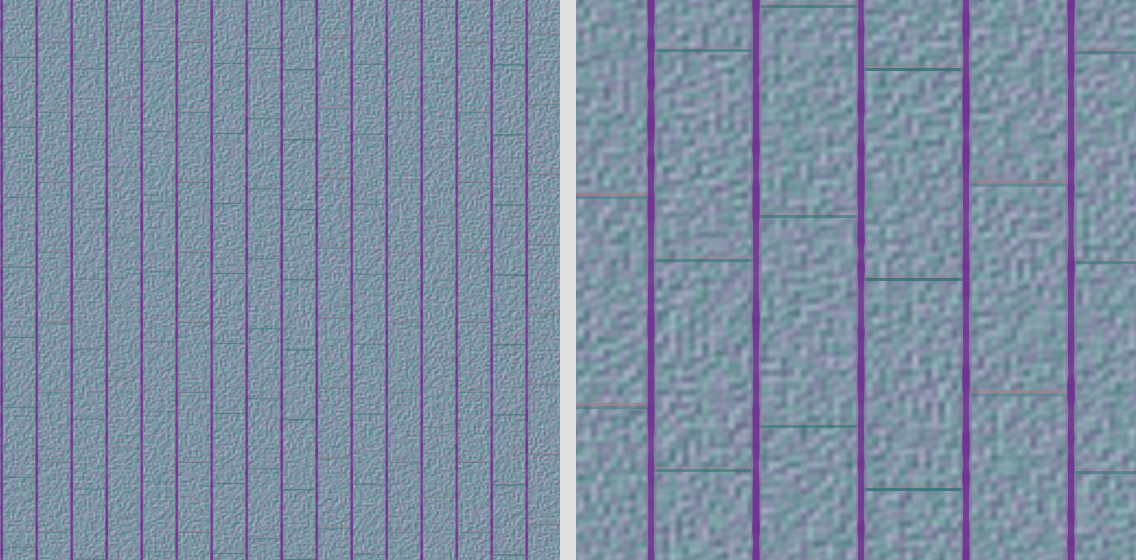
Left: the whole. Right: its middle third, enlarged.
A Shadertoy shader for this pattern:

```glsl
// Staggered columns of grainy blue-grey planks with purple seams and thin two-tone joints.

const float COLUMNS = 16.0;
const float ROWS = 8.0;
const float SEAM_X = 0.003;           // position of the first seam
const float SEAM_HALF_WIDTH = 0.0019;
const float JOINT_WIDTH = 0.0019;     // width of each of the two joint tones
const float GRAIN_CELLS = 256.0;

const vec3 PLANK = vec3(0.495, 0.580, 0.642);
const vec3 SEAM = vec3(0.43, 0.20, 0.56);
const vec3 SEAM_HALO = vec3(0.53, 0.44, 0.64);
const vec3 JOINT_LIGHT = vec3(0.64, 0.49, 0.53);
const vec3 JOINT_DARK = vec3(0.21, 0.45, 0.48);

// Joint height of each column, as a fraction of the plank length
const float STAGGER[16] = float[16](
    0.19, 0.40, 0.02, 0.61, 0.125, 0.40, 0.10, 0.31,
    0.01, 0.46, 0.09, 0.40, 0.90, 0.40, 0.08, 0.51);

float hash(vec2 p) {
    vec3 q = fract(vec3(p.xyx) * 0.1031);
    q += dot(q, q.yzx + 33.33);
    return fract((q.x + q.y) * q.z);
}

float valueNoise(vec2 p) {
    vec2 cell = floor(p);
    vec2 f = fract(p);
    f = f * f * (3.0 - 2.0 * f);
    float low = mix(hash(cell), hash(cell + vec2(1.0, 0.0)), f.x);
    float high = mix(hash(cell + vec2(0.0, 1.0)), hash(cell + vec2(1.0)), f.x);
    return mix(low, high, f.y);
}

// Coverage of a band of the given half width, smoothed over one pixel
float band(float distanceToCentre, float halfWidth, float pixel) {
    return 1.0 - smoothstep(halfWidth - pixel, halfWidth + pixel, abs(distanceToCentre));
}

// Embossed relief lit along the diagonal, with a slight colour drift
vec3 grain(vec2 p) {
    float relief = valueNoise(p) - valueNoise(p + vec2(0.9, -0.7));
    float drift = valueNoise(p * 0.8 + 71.0) - 0.5;
    return relief * vec3(0.15, 0.14, 0.13) + drift * vec3(0.11, -0.05, 0.05);
}

// Light upper edge and dark lower edge, weighted by column
vec3 addJoint(vec3 colour, float y, float column, float stagger, float pixel) {
    float lightness = smoothstep(0.28, 0.42, stagger);
    float strength = mix(0.5, 0.95, hash(vec2(column, 5.0)));
    float upper = band(y - 0.5 * JOINT_WIDTH, 0.5 * JOINT_WIDTH, pixel);
    float lower = band(y + 0.5 * JOINT_WIDTH, 0.5 * JOINT_WIDTH, pixel);
    colour = mix(colour, JOINT_LIGHT, upper * strength * mix(0.35, 0.85, lightness));
    return mix(colour, JOINT_DARK, lower * strength * mix(0.95, 0.5, lightness));
}

// Purple core with a soft halo and slightly beaded edges
vec3 addSeam(vec3 colour, float x, vec2 uv, float pixel) {
    float bead = valueNoise(uv * vec2(COLUMNS, 128.0)) - 0.5;
    float halo = band(x, SEAM_HALF_WIDTH * 1.7, pixel);
    float core = band(x, SEAM_HALF_WIDTH * (1.0 + 0.35 * bead), pixel);
    colour = mix(colour, SEAM_HALO, 0.6 * halo);
    return mix(colour, SEAM, core * (0.88 + 0.2 * bead));
}

void mainImage(out vec4 fragColor, in vec2 fragCoord) {
    vec2 uv = fragCoord / iResolution.xy;
    float pixel = 0.6 / iResolution.y;

    // Column layout and signed distances to the nearest seam and joint
    float across = (uv.x - SEAM_X) * COLUMNS;
    float column = mod(floor(across), COLUMNS);
    float stagger = STAGGER[int(column)];
    float seamX = (fract(across + 0.5) - 0.5) / COLUMNS;
    float jointY = (fract(uv.y * ROWS - stagger + 0.5) - 0.5) / ROWS;

    vec3 colour = PLANK + grain(uv * GRAIN_CELLS);
    colour = addJoint(colour, jointY, column, stagger, pixel);
    colour = addSeam(colour, seamX, uv, pixel);
    fragColor = vec4(clamp(colour, 0.0, 1.0), 1.0);
}
```
